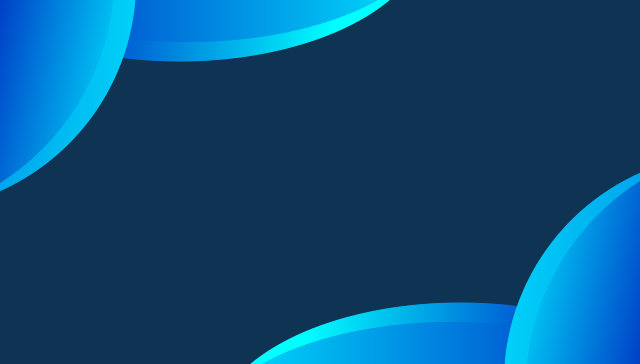
Give the GLSL for this background, as a Shadertoy shader.

```glsl
// Dark navy backdrop with glossy blue and cyan lobes in two opposite corners.

#define NAVY   vec3(0.06, 0.20, 0.325)
#define DEEP   vec3(0.00, 0.25, 0.78)
#define ROYAL  vec3(0.00, 0.38, 0.83)
#define AZURE  vec3(0.00, 0.65, 0.93)
#define SKY    vec3(0.00, 0.81, 0.97)
#define CYAN   vec3(0.00, 1.00, 1.00)
#define DISC_RADIUS  0.631
#define INNER_RADIUS 0.680
#define LOBE_RADII   vec2(0.685, 0.365)
#define SHEET_RADII  vec2(0.685, 0.324)

// Approximate signed distance to an axis-aligned ellipse.
float ellipseDistance(vec2 p, vec2 center, vec2 radii) {
    vec2 d = p - center;
    float k = length(d / radii);
    return k * (k - 1.0) / max(length(d / (radii * radii)), 1e-4);
}

// Smooth coverage of an ellipse, one pixel wide at the edge.
float ellipseMask(vec2 p, vec2 center, vec2 radii) {
    float halfPixel = 0.6 / iResolution.y;
    return 1.0 - smoothstep(-halfPixel, halfPixel, ellipseDistance(p, center, radii));
}

// Linear colour ramp between two positions.
vec3 ramp(vec3 from, vec3 to, float start, float end, float x) {
    return mix(from, to, clamp((x - start) / (end - start), 0.0, 1.0));
}

void mainImage(out vec4 fragColor, in vec2 fragCoord) {
    // Half-turn symmetry: fold the lower right onto the upper left.
    vec2 uv = fragCoord / iResolution.xy;
    if (uv.x > uv.y) uv = 1.0 - uv;

    // Distance from the corner in canvas heights, y pointing inward.
    vec2 p = vec2(uv.x * iResolution.x / iResolution.y, 1.0 - uv.y);
    vec3 color = NAVY;

    // Wide lobe: bright rim, then the softer inner sheet.
    vec3 lobeRim = ramp(ROYAL, CYAN, 0.342, 0.920, p.x);
    vec3 lobeSheet = ramp(ROYAL, SKY, 0.342, 1.040, p.x);
    color = mix(color, lobeRim, ellipseMask(p, vec2(0.493, -0.196), LOBE_RADII));
    color = mix(color, lobeSheet, ellipseMask(p, vec2(0.514, -0.208), SHEET_RADII));

    // Corner disc: overlaps the lobe, with a tilted inner gradient.
    vec3 discRim = ramp(AZURE, SKY, 0.0, 0.350, p.x);
    vec3 discSheet = ramp(DEEP, SKY, 0.0, 0.360, p.x + 0.2 * p.y);
    color = mix(color, discRim, ellipseMask(p, vec2(-0.257, -0.051), vec2(DISC_RADIUS)));
    color = mix(color, discSheet, ellipseMask(p, vec2(-0.365, -0.071), vec2(INNER_RADIUS)));

    fragColor = vec4(color, 1.0);
}
```
